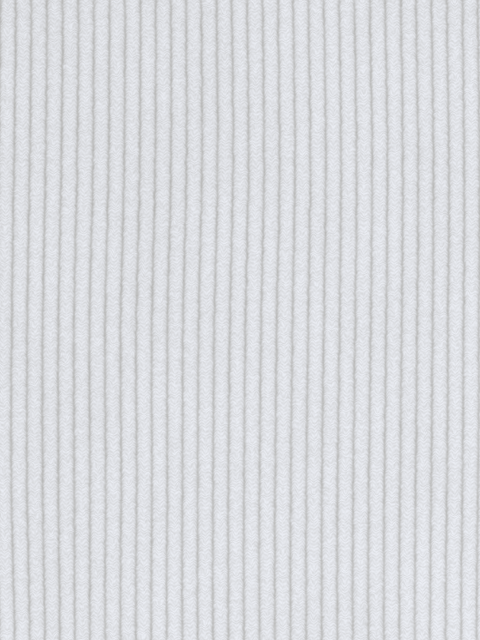
Write a Shadertoy shader that draws this texture.

```glsl
// Pale ribbed knit: vertical ribs of fine V stitches divided by soft grey grooves.
const float RIBS = 31.0;          // ribs across the canvas
const float ROWS = 128.0;         // stitch rows per canvas width
const float WALES = 2.0;          // stitch columns in each rib
const float GROOVE_WIDTH = 0.10;  // in rib widths
const float GROOVE_DEPTH = 0.44;
const float ROUNDNESS = 0.27;     // shading from rib crown to rib edge
const float STITCH_RELIEF = 0.10;
const float FUZZ = 0.34;
const float MOTTLE = 0.05;
const float LIGHT_SLOPE = 0.06;
const vec3 SHADOW = vec3(0.715, 0.715, 0.710);
const vec3 LIGHT = vec3(0.897, 0.906, 0.927);
const float TAU = 6.2831853;

float hash(vec2 p) {
    vec3 q = fract(vec3(p.xyx) * 0.1031);
    q += dot(q, q.yzx + 33.33);
    return fract((q.x + q.y) * q.z);
}

float noise(vec2 p) {
    vec2 i = floor(p), f = fract(p);
    f = f * f * (3.0 - 2.0 * f);
    return mix(mix(hash(i), hash(i + vec2(1, 0)), f.x),
               mix(hash(i + vec2(0, 1)), hash(i + vec2(1, 1)), f.x), f.y);
}

// Slow sideways drift of the ribs, in rib widths
float ribDrift(vec2 p) {
    float bow = 0.12 * sin(p.y * 3.4 + p.x * 2.0);
    float wander = 0.14 * (noise(p * vec2(4.0, 3.0)) - 0.5);
    return bow + wander;
}

// Slanted yarn legs mirrored about each wale, from -1 to 1
float stitches(float across, vec2 p) {
    float leg = abs(fract(across * WALES) - 0.5) * 2.0;
    float wobble = 1.1 * noise(p * vec2(75.0, 95.0));
    float yarn = cos(TAU * (p.y * ROWS + leg * 0.9 + wobble));
    return yarn * (0.6 + 0.4 * sin(leg * TAU * 0.5));
}

void mainImage(out vec4 fragColor, in vec2 fragCoord) {
    vec2 p = fragCoord / iResolution.x;
    float height = iResolution.y / iResolution.x;

    // Rib coordinate with slightly ragged edges
    float ragged = 0.07 * (noise(p * vec2(RIBS * 2.0, ROWS)) - 0.5);
    float rib = p.x * RIBS + ribDrift(p) + ragged + 0.1;
    float across = fract(rib);
    float fromCentre = abs(across - 0.5) * 2.0;
    float toGroove = min(across, 1.0 - across);

    // Rounded rib and soft groove, each varying along its length
    float light = 0.93 - ROUNDNESS * fromCentre * fromCentre;
    float along = noise(vec2(floor(rib + 0.5) * 7.3, p.y * 30.0));
    float edge = toGroove / GROOVE_WIDTH;
    float groove = exp(-edge * edge);
    light -= GROOVE_DEPTH * groove * (0.85 + 0.3 * along);

    // Stitches and fibre fuzz
    light += STITCH_RELIEF * stitches(across, p) * (1.0 - 0.5 * groove);
    float fuzz = 0.6 * noise(p * vec2(190.0, 230.0))
               + 0.4 * noise(p * vec2(330.0, 350.0) + 19.0) - 0.5;
    light += FUZZ * fuzz;

    // Uneven cloth and broad light falling off to the upper left
    light += MOTTLE * (noise(p * vec2(9.0, 6.0) + 5.0) - 0.5);
    light += LIGHT_SLOPE * (p.x - p.y / height);

    fragColor = vec4(mix(SHADOW, LIGHT, clamp(light, 0.0, 1.12)), 1.0);
}
```
